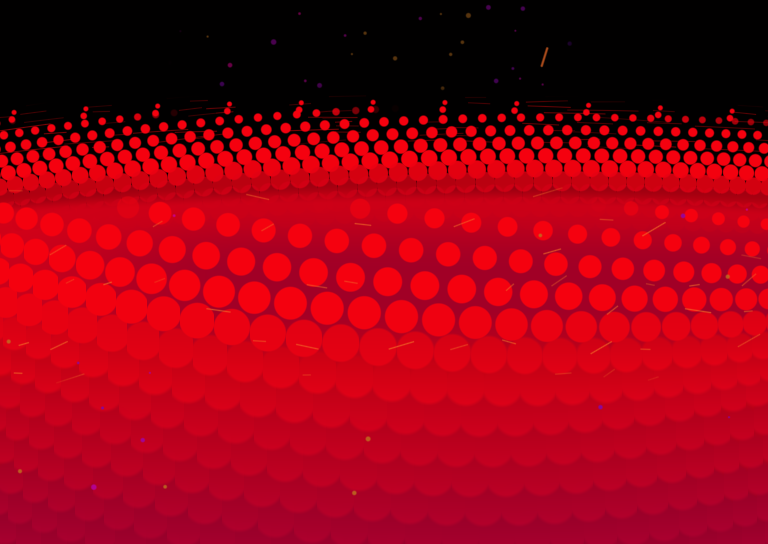
Give the GLSL for this background, as a Shadertoy shader.

```glsl
// A dark sky above a curved field of glowing red discs.
// Each row is a bent line of discs spaced like points on a cylinder; rows are
// layered from near to far, then hashed sparks and specks are scattered on top.

const vec3 RED = vec3(0.96, 0.005, 0.06);
const vec3 SCARLET = vec3(0.87, 0.005, 0.08);
const vec3 CRIMSON = vec3(0.76, 0.0, 0.12);
const vec3 WINE = vec3(0.64, 0.0, 0.18);
const vec3 EMBER = vec3(0.95, 0.42, 0.15);

// Sine-free hash giving three values in 0..1
vec3 hash3(vec2 p) {
    vec3 q = fract(p.xyx * vec3(0.1031, 0.1030, 0.0973));
    q += dot(q, q.yxz + 33.33);
    return fract((q.xxy + q.yzz) * q.zyx);
}

float disc(vec2 p, float radius, float soft) {
    return 1.0 - smoothstep(-soft, soft, length(p) - radius);
}

float segment(vec2 p, vec2 halfSpan, float width, float soft) {
    float t = clamp(dot(p, halfSpan) / dot(halfSpan, halfSpan), -1.0, 1.0);
    return disc(p - halfSpan * t, width, soft);
}

float band(float low, float high, float feather, float v) {
    return smoothstep(low - feather, low + feather, v)
         * (1.0 - smoothstep(high - feather, high + feather, v));
}

// Disc colour by depth below the top edge
vec3 fieldColor(float y) {
    vec3 c = mix(RED, SCARLET, smoothstep(0.55, 0.67, y));
    c = mix(c, CRIMSON, smoothstep(0.66, 0.83, y));
    return mix(c, WINE, smoothstep(0.80, 1.02, y));
}

// Nearest disc centre on a row whose spacing narrows toward the sides
float rowCenter(float x, float span, float stepAngle, float phase) {
    float angle = asin(clamp(x / span, -1.0, 1.0));
    return span * sin((round(angle / stepAngle - phase) + phase) * stepAngle);
}

// Rows climb to the right until they vanish over the bowed horizon
vec3 farRows(vec3 col, vec2 p, float soft) {
    for (int j = -4; j < 9; j++) {
        float row = float(j);
        float x = rowCenter(p.x, 1.1, 0.033, row * 0.43);
        float y = 0.224 + 0.0235 * row - 0.05 * x + 0.075 * x * x;
        float rise = (y - 0.045 * x * x - 0.222) / 0.0235;
        float shade = smoothstep(3.0, 6.5, rise);
        vec3 tint = mix(RED, vec3(0.80, 0.0, 0.09), shade);
        float radius = clamp(0.0085 + 0.0023 * rise, 0.004, 0.019) * (1.0 - 0.25 * x * x);
        float visible = smoothstep(-1.0, -0.6, rise) * (1.0 - 0.35 * shade);
        visible *= 1.0 - smoothstep(6.5, 8.0, rise);
        col = mix(col, tint, disc(p - vec2(x, y), radius, soft) * visible);
    }
    return col;
}

vec3 nearRows(vec3 col, vec2 p, float soft) {
    for (int n = 14; n >= -2; n--) {
        float row = float(n);
        float bend = min(row, 5.0);
        float x = rowCenter(p.x, 0.866, 0.079, -0.27 + 0.37 * row);
        float y = 0.454 + 0.0638 * row - 0.0007 * row * row;
        y += (0.122 - 0.009 * bend) * x - (0.07 + 0.025 * bend) * x * x;
        float narrowing = pow(max(1.0 - x * x / 0.75, 0.01), 0.3);
        float radius = min(0.0225 + 0.0040 * row, 0.040) * narrowing;
        vec2 local = p - vec2(x, y);
        float depth = y + 0.09 * x * x;
        float deep = smoothstep(0.60, 0.72, depth);
        float shade = 1.0 + deep * 0.08 * clamp(local.y / radius - 0.2, -1.0, 1.0);
        float visible = smoothstep(0.372, 0.392, y) * (1.0 - 0.2 * deep);
        float blur = soft * (1.0 + 1.5 * deep);
        col = mix(col, fieldColor(depth) * shade, disc(local, radius, blur) * visible);
    }
    return col;
}

// One tilted streak in some cells of a grid
float streaks(vec2 p, vec2 cell, float tilt, float chance, float width, float soft) {
    vec2 id = floor(p / cell);
    vec3 h = hash3(id + 71.0);
    vec3 g = hash3(id + 19.0);
    vec2 local = p - (id + 0.5 + 0.35 * (h.xy - 0.5)) * cell;
    vec2 halfSpan = cell.x * (0.07 + 0.22 * g.x * g.x) * vec2(1.0, tilt * (g.y - 0.75));
    return segment(local, halfSpan, width, soft) * step(h.z, chance) * (0.4 + 0.6 * g.z);
}

// Tiny coloured dots: olive, magenta or violet
vec3 specks(vec3 col, vec2 p, float cell, float chance, float strength, float soft) {
    vec2 id = floor(p / cell);
    vec3 h = hash3(id + 143.0);
    vec3 g = hash3(id + 37.0);
    vec2 local = p - (id + 0.5 + 0.6 * (h.xy - 0.5)) * cell;
    vec3 tint = g.x < 0.4 ? vec3(0.75, 0.45, 0.12) : mix(vec3(0.9, 0.0, 0.6), vec3(0.25, 0.05, 0.8), g.y * 0.7);
    return mix(col, tint, disc(local, 0.0015 + 0.0035 * g.z, soft) * step(h.z, chance) * strength);
}

void mainImage(out vec4 fragColor, in vec2 fragCoord) {
    // Height is one unit; x is centred and y runs down from the top
    vec2 p = vec2(fragCoord.x - 0.5 * iResolution.x, iResolution.y - fragCoord.y) / iResolution.y;
    float soft = 1.0 / iResolution.y;
    float bowed = p.y - 0.045 * p.x * p.x;

    // Sky and hazy ground
    vec3 haze = mix(vec3(0.80, 0.0, 0.09), vec3(0.63, 0.0, 0.15), smoothstep(0.36, 0.50, p.y));
    haze = mix(haze, SCARLET, 0.7 * smoothstep(0.25, 0.75, -p.x));
    haze = mix(haze, fieldColor(p.y) * 0.9, smoothstep(0.56, 0.70, p.y));
    vec3 col = mix(vec3(0.005, 0.0, 0.0), haze, smoothstep(0.335, 0.375, bowed));

    // Horizon wisps and paired beads
    float wisps = streaks(vec2(p.x, bowed), vec2(0.21, 0.011), 0.08, 0.65, 0.0006, soft);
    wisps = max(wisps, streaks(vec2(p.x + 3.1, bowed - 0.03 * p.x * p.x), vec2(0.26, 0.014), 0.1, 0.8, 0.0006, soft));
    col = mix(col, vec3(0.65, 0.02, 0.03), wisps * band(0.18, 0.265, 0.01, bowed));
    float beadX = (round((p.x - 0.11) / 0.132)) * 0.132 + 0.11;
    vec2 bead = p - vec2(beadX, 0.196 + 0.04 * beadX * beadX);
    float beads = max(disc(bead - vec2(0.002, -0.008), 0.0045, soft), disc(bead - vec2(-0.002, 0.005), 0.006, soft));
    col = mix(col, RED, beads);

    // Disc field
    col = farRows(col, p, soft);
    col = nearRows(col, p, soft);

    // Sparks and specks
    float sparks = streaks(p, vec2(0.09, 0.055), 1.2, 0.36, 0.001, soft);
    col = mix(col, EMBER, sparks * band(0.34, 0.70, 0.02, p.y) * 0.8);
    float skyPart = band(-0.36, 0.34, 0.04, p.x) * (1.0 - smoothstep(0.15, 0.19, p.y));
    col = specks(col, p, 0.045, 0.4, 0.45 * skyPart, soft);
    col = specks(col, p, 0.12, 0.3, 0.8 * smoothstep(0.34, 0.38, p.y), soft);
    col = mix(col, EMBER, 0.7 * segment(p - vec2(0.295, 0.105), vec2(0.005, -0.016), 0.002, soft));

    fragColor = vec4(col, 1.0);
}
```
